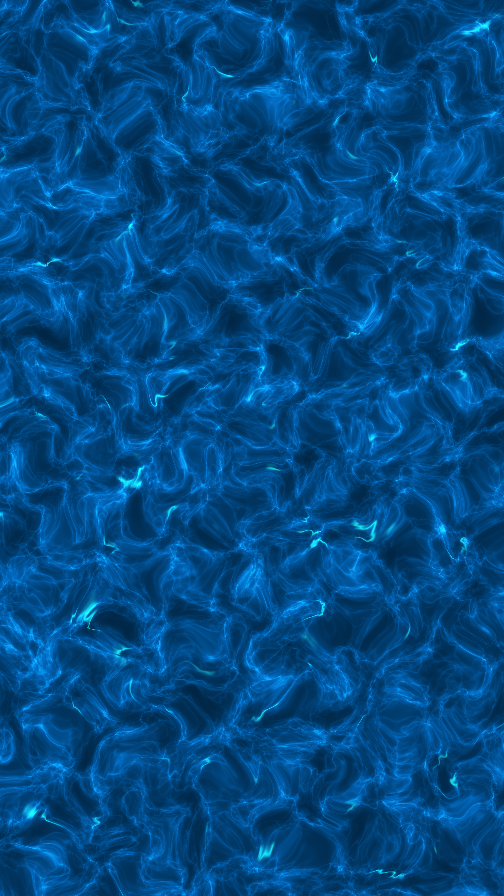
This texture is drawn by a Shadertoy shader. Its source:

```glsl
// A dark blue web of glowing, wispy filaments with a few cyan sparks.
// Threads are the zero lines of warped gradient noise; each family stacks
// several copies that drift apart, so bundles gather, fan out and fray.

const float WEB_SCALE      = 12.0;  // noise cells across the canvas width
const int   FAMILIES       = 3;     // independent webs laid over each other
const int   STRANDS        = 4;     // drifting copies per web
const float FAMILY_FALLOFF = 0.55;  // dimming of the later webs
const float STRAND_FALLOFF = 0.55;  // dimming of the outer strands
const float THREAD_WIDTH   = 0.053;
const float CORE_GAIN      = 0.7;   // extra light in the middle of a thread
const float BEND           = 0.8;   // large warp shared by all strands
const float DRIFT          = 0.45;  // warp of each single strand
const float FRAY           = 0.24;  // fine warp of each single strand
const float FUZZ           = 0.07;  // finest warp of each single strand
const float BASE_LIGHT     = 0.155;
const float WEB_LIGHT      = 1.0;
const float SHADE_DEPTH    = 0.15;  // broad light and dark patches
const float SPARK_WIDTH    = 0.04;
const vec3  DEEP_BLUE      = vec3(0.01, 0.55, 1.0);
const vec3  HOT_TINT       = vec3(0.04, 0.12, 0.0);
const vec3  SPARK_CYAN     = vec3(0.08, 0.5, 0.35);
const float TAU            = 6.28318;

vec2 cellGradient(vec2 cell) {
    vec3 h = fract(cell.xyx * vec3(0.1031, 0.1030, 0.0973));
    h += dot(h, h.yzx + 33.33);
    float angle = TAU * fract((h.x + h.y) * h.z);
    return vec2(cos(angle), sin(angle));
}

float gradientNoise(vec2 p) {
    vec2 cell = floor(p), f = p - cell;
    vec2 fade = f * f * f * (f * (f * 6.0 - 15.0) + 10.0);
    vec2 e = vec2(0.0, 1.0);
    float a = dot(cellGradient(cell), f);
    float b = dot(cellGradient(cell + e.yx), f - e.yx);
    float c = dot(cellGradient(cell + e.xy), f - e.xy);
    float d = dot(cellGradient(cell + e.yy), f - e.yy);
    return mix(mix(a, b, fade.x), mix(c, d, fade.x), fade.y);
}

vec2 noiseVector(vec2 p) {
    return vec2(gradientNoise(p), gradientNoise(p + vec2(41.37, 73.61)));
}

// Signed height whose zero line is one strand of one web.
float strandField(vec2 p, float family, float strand) {
    vec2 seed = family * vec2(57.43, 23.71) + strand * vec2(17.29, 9.13);
    vec2 q = p + DRIFT * (0.6 + 0.4 * strand) * noiseVector(p * 1.6 + seed);
    q += FRAY * noiseVector(q * 3.7 + seed.yx);
    q += FUZZ * noiseVector(q * 8.3 - seed);
    return gradientNoise(q + family * vec2(31.47, 12.58));
}

void mainImage(out vec4 fragColor, in vec2 fragCoord) {
    vec2 p = fragCoord / iResolution.x * WEB_SCALE + 20.0;
    vec2 bent = p + BEND * noiseVector(p * 0.8 + 5.3);

    // Gather the strands of every web.
    float web = 0.0, total = 0.0, sparkLine = 0.0;
    for (int i = 0; i < FAMILIES; i++) {
        float familyWeight = 1.0 / (1.0 + FAMILY_FALLOFF * float(i));
        for (int j = 0; j < STRANDS; j++) {
            float height = strandField(bent, float(i), float(j));
            float thread = THREAD_WIDTH / (THREAD_WIDTH + abs(height));
            float weight = familyWeight / (1.0 + STRAND_FALLOFF * float(j));
            web += weight * (thread + CORE_GAIN * pow(thread, 4.0));
            total += weight;
            if (i < 2 && j == 0) {
                float across = height / SPARK_WIDTH;
                float spot = gradientNoise(p * 0.9 + float(i) * 37.7 + 11.9);
                sparkLine += exp(-across * across) * smoothstep(0.36, 0.5, spot);
            }
        }
    }
    web /= total;

    // Broad shading, then the blue ramp and the sparks.
    float light = BASE_LIGHT + WEB_LIGHT * web;
    light *= 1.0 + SHADE_DEPTH * gradientNoise(p * 0.9 + 63.1);
    vec3 color = light * DEEP_BLUE + HOT_TINT * smoothstep(0.7, 1.1, light);
    color += SPARK_CYAN * sparkLine;
    fragColor = vec4(clamp(color, 0.0, 1.0), 1.0);
}
```
